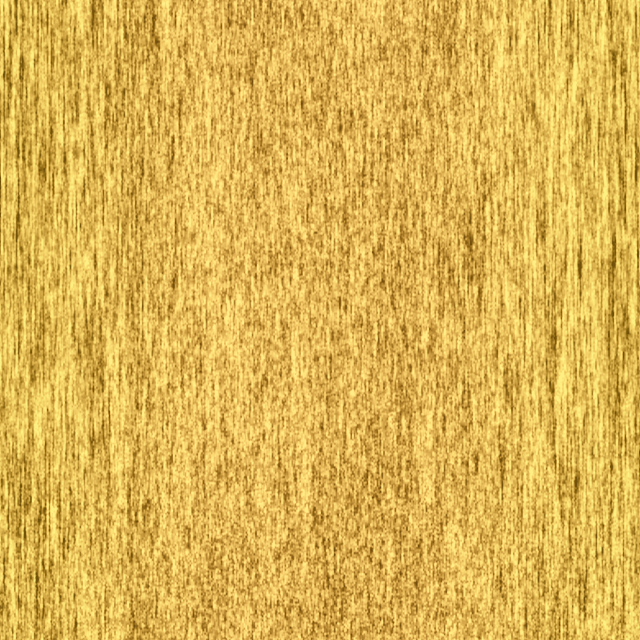
Reproduce this texture procedurally as a WebGL 2 fragment shader.

```glsl
#version 300 es
precision highp float;
// Brushed gold metal: fine vertical streaks, short flecks and grain, thin dark scratches near the sides.

uniform vec2 u_resolution;
out vec4 fragColor;

// Cells across the canvas (x, y) for each layer
const vec2 LONG_CELLS  = vec2(310.0, 11.0);
const vec2 MID_CELLS   = vec2(335.0, 34.0);
const vec2 FLECK_CELLS = vec2(350.0, 105.0);
const vec2 GRAIN_CELLS = vec2(390.0, 300.0);
const vec2 BAND_CELLS  = vec2(48.0, 2.5);
const vec2 DRIFT_CELLS = vec2(9.0, 2.5);

// Layer weights: long streak, mid streak, fleck, grain
const vec4 CENTER_WEIGHTS = vec4(0.36, 0.50, 0.70, 0.66);
const vec4 SIDE_WEIGHTS   = vec4(0.82, 0.74, 0.62, 0.50);
const vec4 BOTTOM_CHANGE  = vec4(-0.10, -0.08, 0.05, 0.25);

const float CONTRAST       = 0.95;
const float SIDE_CONTRAST  = 0.10;
const float BAND_STRENGTH  = 0.15;
const float DRIFT_STRENGTH = 0.10;
const float SCRATCH_DEPTH  = 0.70;
const float TOP_LIGHT      = 0.02;
const float BOTTOM_SHADE   = 0.12;
const float NOISE_SPREAD   = 0.214; // standard deviation of the value noise
const vec3  SIDE_TINT      = vec3(-0.005, 0.008, -0.008);

// Gold ramp from dark to light, placed by tone in standard deviations
const int STOPS = 8;
const float TONE[STOPS] = float[](-3.1, -2.05, -1.25, -0.6, 0.03, 0.69, 1.48, 2.5);
const vec3 GOLD[STOPS] = vec3[](
    vec3(0.45, 0.31, 0.05),
    vec3(0.61, 0.44, 0.11),
    vec3(0.73, 0.55, 0.20),
    vec3(0.82, 0.64, 0.27),
    vec3(0.88, 0.71, 0.33),
    vec3(0.95, 0.79, 0.40),
    vec3(0.98, 0.86, 0.45),
    vec3(1.00, 0.93, 0.52));

// Integer hash to 0..1
float hash(ivec2 cell, int seed) {
    uint h = uint(cell.x) * 1597334677u ^ uint(cell.y) * 3812015801u ^ uint(seed) * 2654435769u;
    h = (h ^ (h >> 16)) * 2246822519u;
    h = (h ^ (h >> 13)) * 3266489917u;
    h ^= h >> 16;
    return float(h >> 8) / 16777216.0;
}

// Smooth noise down one column, shifted so neighbouring streaks do not line up
float columnNoise(int column, float y, int seed) {
    y += hash(ivec2(column, -1), seed);
    int row = int(floor(y));
    float t = smoothstep(0.0, 1.0, fract(y));
    return mix(hash(ivec2(column, row), seed), hash(ivec2(column, row + 1), seed), t);
}

// Streak noise with zero mean and about unit deviation
float streaks(vec2 uv, vec2 cells, int seed) {
    vec2 p = uv * cells;
    int column = int(floor(p.x));
    float t = smoothstep(0.0, 1.0, fract(p.x));
    float value = mix(columnNoise(column, p.y, seed), columnNoise(column + 1, p.y, seed), t);
    return (value - 0.5) / NOISE_SPREAD;
}

vec3 goldRamp(float tone) {
    vec3 color = GOLD[0];
    for (int i = 1; i < STOPS; i++) {
        float t = clamp((tone - TONE[i - 1]) / (TONE[i] - TONE[i - 1]), 0.0, 1.0);
        color = mix(color, GOLD[i], t);
    }
    return color;
}

void main() {
    vec2 uv = gl_FragCoord.xy / u_resolution;
    float side = smoothstep(0.10, 0.5, abs(uv.x - 0.5));
    float bottom = 1.0 - smoothstep(0.0, 0.5, uv.y);

    // Streak layers, weighted by place and kept at unit deviation
    vec4 layers = vec4(
        streaks(uv, LONG_CELLS, 1),
        streaks(uv, MID_CELLS, 2),
        streaks(uv, FLECK_CELLS, 3),
        streaks(uv, GRAIN_CELLS, 4));
    vec4 weights = mix(CENTER_WEIGHTS, SIDE_WEIGHTS, side) + BOTTOM_CHANGE * bottom;
    float tone = dot(layers, weights) / length(weights);
    tone *= CONTRAST + SIDE_CONTRAST * side;

    // Dark scratches, mostly at the sides
    float scratch = smoothstep(1.0, 1.9, -layers.x);
    tone += side * (0.08 - SCRATCH_DEPTH * scratch);

    // Broad sheen
    tone += BAND_STRENGTH * streaks(uv, BAND_CELLS, 5);
    tone += DRIFT_STRENGTH * streaks(uv, DRIFT_CELLS, 6);
    tone += TOP_LIGHT - BOTTOM_SHADE * bottom;

    vec3 color = goldRamp(tone) + SIDE_TINT * (2.0 * side - 0.6);
    fragColor = vec4(clamp(color, 0.0, 1.0), 1.0);
}
```
